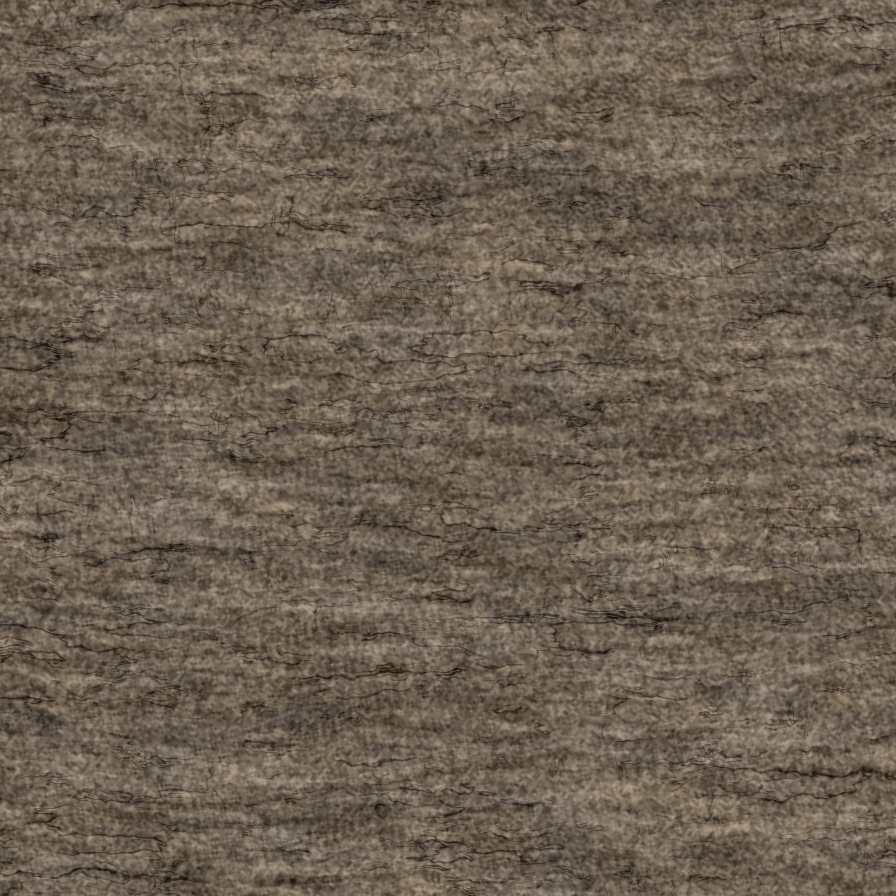
A Shadertoy shader for this texture:

```glsl
// Weathered brown bark: horizontally stretched noise makes the fibrous bands,
// noise contours make short dark cracks along and across them, and fine
// isotropic noise adds lit, sandy grain. Everything indexes one tone ramp.

#define DARK vec3(0.240, 0.200, 0.160)
#define LIGHT vec3(0.580, 0.520, 0.450)
#define BASE_TONE 0.585
#define BAND_CONTRAST 0.46
#define FIBRE_CONTRAST 0.82
#define GRAIN_CONTRAST 0.85
#define RELIEF 0.60
#define BUMP 0.30
#define CRACK_DEPTH 0.55
#define CROSS_CRACK_DEPTH 0.32
#define TINT 0.032

float hash(vec2 p) {
    return fract(sin(dot(p, vec2(127.1, 311.7))) * 43758.5453);
}

float noise(vec2 p) {
    vec2 cell = floor(p), f = fract(p);
    f = f * f * (3.0 - 2.0 * f);
    float low = mix(hash(cell), hash(cell + vec2(1, 0)), f.x);
    float high = mix(hash(cell + vec2(0, 1)), hash(cell + vec2(1, 1)), f.x);
    return mix(low, high, f.y);
}

float fbm(vec2 p) {
    float sum = 0.0, weight = 0.533;
    for (int i = 0; i < 4; i++) {
        sum += weight * noise(p);
        p = p * 2.03 + vec2(17.3, 9.1);
        weight *= 0.5;
    }
    return sum;
}

// Line of even width (in canvas units) along the mid contour of a noise
// field, tapered and broken up by a mask
float crack(vec2 p, vec2 scale, float width, float seed) {
    const float STEP = 0.0008;
    float field = fbm(p * scale + seed);
    float slopeX = fbm((p + vec2(STEP, 0.0)) * scale + seed) - field;
    float slopeY = fbm((p + vec2(0.0, STEP)) * scale + seed) - field;
    float slope = length(vec2(slopeX, slopeY)) / STEP;
    float distanceToLine = abs(field - 0.5) / max(slope, 6.0);
    float mask = smoothstep(0.45, 0.80, noise(p * scale * vec2(0.9, 0.7) + seed * 1.7));
    return mask * (1.0 - smoothstep(0.0, width * (0.5 + 0.5 * mask), distanceToLine));
}

// Surface height of the stacked fibres
float fibres(vec2 p) {
    return fbm(p * vec2(19.0, 84.0) + 31.0);
}

void mainImage(out vec4 fragColor, in vec2 fragCoord) {
    vec2 uv = fragCoord / iResolution.y;
    vec2 turned = mat2(0.80, 0.60, -0.60, 0.80) * uv;

    // Bend the layers gently, then roughen their edges
    vec2 p = uv;
    p.y += 0.045 * (fbm(uv * vec2(3.0, 5.0) + 4.0) - 0.5);
    p += vec2(0.010, 0.006) * (vec2(noise(turned * 46.0), noise(turned * 52.0 + 50.0)) - 0.5);
    p += vec2(0.004, 0.003) * (vec2(noise(turned * 130.0), noise(turned * 140.0 + 20.0)) - 0.5);

    // Broad bands, fibres and light from above
    float band = fbm(p * vec2(4.0, 24.0) + 12.0) - 0.5;
    float fibre = fibres(p);
    float relief = fibre - fibres(p + vec2(0.001, 0.003));
    float tone = BASE_TONE + BAND_CONTRAST * band
               + FIBRE_CONTRAST * (fibre - 0.5) + RELIEF * relief;

    // Sandy grain in two sizes, and lit crumbs
    float grain = 0.70 * noise(turned * 310.0 + 7.0) + 0.45 * noise(turned * 175.0 + 3.0) - 0.575;
    float bump = noise(turned * 105.0) - noise(turned * 105.0 + vec2(0.32, 0.26));
    tone += GRAIN_CONTRAST * grain + BUMP * bump;

    // Long cracks, short splits and faint cross cracks on the paler plates
    float cracks = crack(p, vec2(9.0, 42.0), 0.0024, 21.0);
    cracks = max(cracks, 0.8 * crack(p, vec2(24.0, 85.0), 0.0020, 67.0));
    float crossCracks = crack(p, vec2(66.0, 30.0), 0.0020, 43.0);
    tone -= CRACK_DEPTH * cracks;
    tone -= CROSS_CRACK_DEPTH * crossCracks * smoothstep(-0.10, 0.10, band);

    // Flecks of pale exposed fibre
    float fleck = smoothstep(0.74, 0.92, noise(p * vec2(50.0, 150.0) + 80.0));
    tone += 0.18 * fleck * smoothstep(-0.10, 0.10, band);

    // Tone ramp with slight ochre and grey drift
    vec3 color = mix(DARK, LIGHT, clamp(tone, -0.40, 1.25));
    float drift = noise(p * vec2(16.0, 48.0) + 90.0) + noise(turned * 190.0 + 60.0) - 1.0;
    color += TINT * drift * vec3(0.5, 0.05, -0.6);

    fragColor = vec4(color, 1.0);
}
```
